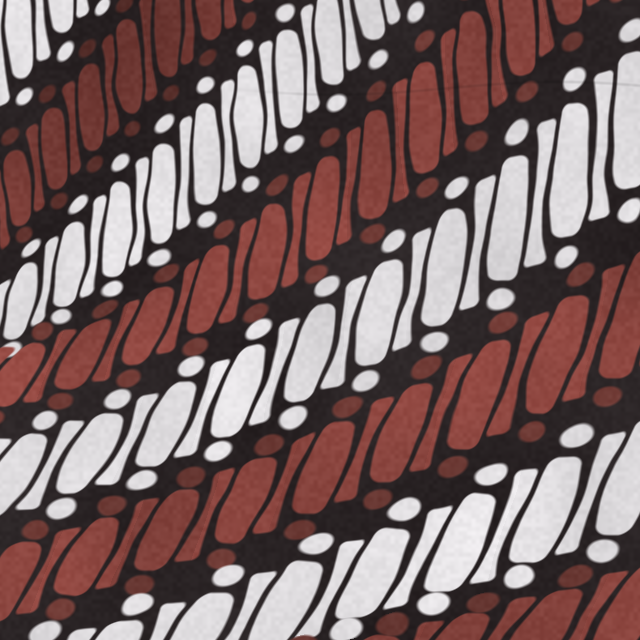
Reproduce this pattern procedurally as a Shadertoy shader.

```glsl
// Slanted batik: alternating white and rust bands of leaves, waisted spools and seeds on black cloth.
// Each band follows a parabola; arc length along it spaces the motifs, and a tilted
// axis gives the coordinate across it. Noise adds hand-drawn wobble and worn dye.

const int BANDS = 8;

// Per band: height, slope and curvature of the centre line, then motif spacing.
const vec4 BAND[BANDS] = vec4[BANDS](
    vec4(0.93, 1.10, 0.05, 0.090), vec4(0.655, 1.30, -0.60, 0.088),
    vec4(0.499, 0.60, 0.55, 0.093), vec4(0.41, 0.21, 0.58, 0.108),
    vec4(0.255, 0.21, 0.36, 0.125), vec4(0.088, 0.32, 0.10, 0.132),
    vec4(-0.08, 0.22, 0.11, 0.146), vec4(-0.16, 0.20, 0.016, 0.145));

// Horizontal position of one leaf in each band.
const float ANCHOR[BANDS] = float[BANDS](0.03, 0.143, 0.322, 0.417, 0.695, 0.508, 0.576, 0.85);

float hash(vec2 p) {
    p = fract(p * vec2(0.1031, 0.1137));
    p += dot(p, p.yx + 33.33);
    return fract((p.x + p.y) * p.x * 7.31);
}

float noise(vec2 p) {
    vec2 i = floor(p), f = fract(p);
    f = f * f * (3.0 - 2.0 * f);
    return mix(mix(hash(i), hash(i + vec2(1, 0)), f.x),
               mix(hash(i + vec2(0, 1)), hash(i + vec2(1, 1)), f.x), f.y);
}

float centreLine(int k, float x) {
    return BAND[k].x + x * (BAND[k].y + x * BAND[k].z);
}

float slopeAt(int k, float x) {
    return BAND[k].y + 2.0 * BAND[k].z * x;
}

float arcLength(int k, float x) {
    float m = slopeAt(k, x);
    return (m * sqrt(1.0 + m * m) + asinh(m)) / (4.0 * BAND[k].z);
}

// Intersection of two distances with a rounded corner.
float roundedMeet(float a, float b, float r) {
    vec2 v = vec2(a, b) + r;
    return min(max(v.x, v.y), 0.0) + length(max(v, 0.0)) - r;
}

// Distances to the leaf or spool (x) and to the seeds (y); z is the motif index.
vec3 bandShapes(int k, vec2 p) {
    float off = p.y - centreLine(k, p.x);
    if (abs(off) > 0.3) return vec3(1.0, 1.0, 0.0);

    // Slide along the tilted axis to its foot on the centre line.
    float x = p.x, h = 0.0, m = 0.0;
    vec2 axis = vec2(0, 1);
    for (int i = 0; i < 5; i++) {
        m = slopeAt(k, x);
        float angle = atan(m) + 0.87;
        axis = vec2(cos(angle), sin(angle));
        h = (p.y - centreLine(k, x)) / axis.y;
        x = p.x - h * axis.x;
    }

    // Room up to the neighbouring band sets the motif height.
    int next = h > 0.0 ? k - 1 : k + 1;
    float room = 0.13;
    if (next >= 0 && next < BANDS) {
        float share = k % 2 == 0 ? 0.53 : 0.47;
        room = share * abs(centreLine(next, x) - centreLine(k, x));
    }
    float tall = 0.70 * clamp(room, 0.065, 0.165) / max(axis.y - m * axis.x, 0.3);
    float q = h / tall;
    if (abs(q) > 1.6) return vec3(1.0, 1.0, 0.0);

    float period = BAND[k].w, across = 0.77 * period;
    float phase = (arcLength(k, x) - arcLength(k, ANCHOR[k])) / period;
    float id = floor(phase + 0.5);
    float s = phase - id;
    float q2 = min(q * q, 1.5);

    // Leaf: bulging sides, oblique rounded ends.
    float side = abs(s - 0.04 * q) - 0.31 + 0.12 * q2;
    float leaf = roundedMeet(side * across, (abs(q + 0.6 * s) - 0.95) * tall, 0.014);

    // Spool: narrow waist and flared feet leaning toward neighbouring leaves.
    float w = fract(phase) - 0.5;
    side = abs(w - 0.09 * q) - 0.085 - 0.095 * q2;
    float spool = roundedMeet(side * across, (abs(q + 0.4 * w) - 1.02) * tall, 0.010);

    // Seeds: one oval beyond either end of the leaf.
    float a = (s * sign(q) - 0.08) * period, b = (abs(q) - 1.22) * tall;
    vec2 oval = vec2(a + 0.64 * b, 0.77 * b) / (period * vec2(0.18, 0.115));
    float seed = (length(oval) - 1.0) * 0.115 * period;
    return vec3(min(leaf, spool), seed, id);
}

void mainImage(out vec4 fragColor, in vec2 fragCoord) {
    vec2 uv = fragCoord / iResolution.xy;
    vec2 wobble = vec2(noise(uv * 22.0), noise(uv * 22.0 + 40.0)) - 0.5;
    vec2 p = uv + 0.007 * wobble;
    float soft = max(0.0026, 1.0 / iResolution.y);

    float cloth = noise(uv * 5.0 + 9.0);
    float grain = noise(uv * 150.0) - 0.5;
    vec3 color = vec3(0.135, 0.11, 0.115) + 0.05 * cloth + 0.03 * grain;

    for (int k = 0; k < BANDS; k++) {
        vec3 shape = bandShapes(k, p);
        float tint = hash(vec2(shape.z + 20.0, float(k) + 3.0)) - 0.5;
        vec3 white = vec3(0.88, 0.87, 0.88) + 0.03 * tint - 0.06 * (cloth - 0.4);
        vec3 rust = vec3(0.54, 0.27, 0.245) * (1.0 + 0.10 * tint + 0.22 * (cloth - 0.5));
        rust *= 1.0 - 0.2 * smoothstep(0.6, 0.0, length(uv - vec2(0, 1)));
        vec3 dye = (k % 2 == 0 ? white : rust) + 0.05 * grain;
        color = mix(color, dye, smoothstep(soft, -soft, shape.x));
        vec3 seedDye = k % 2 == 0 ? dye : dye * vec3(0.78, 0.83, 0.83);
        color = mix(color, seedDye, smoothstep(soft, -soft, shape.y));
    }

    // Faint creases and uneven light.
    float crease = abs(uv.y - 0.862 - 0.01 * sin(uv.x * 9.0));
    color *= 1.0 - 0.10 * smoothstep(0.004, 0.0, crease) * smoothstep(0.35, 0.5, uv.x);
    color *= 0.97 + 0.06 * noise(uv * 12.0 + 5.0);
    fragColor = vec4(color, 1.0);
}
```
